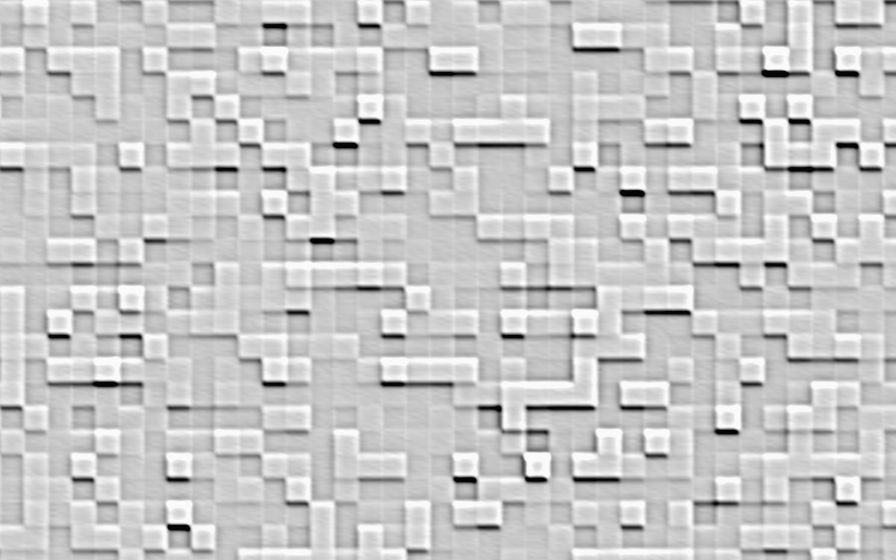
Reproduce this texture map procedurally as a WebGL 2 fragment shader.

```glsl
#version 300 es
precision highp float;
// Grey relief of square blocks pressed to uneven heights and lit from above.
// A height field with steep cell borders gives the shading by its slope;
// its difference from a softer copy gives the pale rims and recessed cells.

uniform vec2 u_resolution;
out vec4 fragColor;

const float ROWS = 23.45;
const float STEEP = 0.15;
const float SOFT = 0.50;
const float BASE_GREY = 0.79;

float hash(vec2 p) {
    return fract(sin(dot(p, vec2(127.1, 311.7))) * 43758.5453);
}

float valueNoise(vec2 p) {
    vec2 i = floor(p);
    vec2 f = fract(p);
    f = f * f * (3.0 - 2.0 * f);
    float low = mix(hash(i), hash(i + vec2(1.0, 0.0)), f.x);
    float high = mix(hash(i + vec2(0.0, 1.0)), hash(i + vec2(1.0, 1.0)), f.x);
    return mix(low, high, f.y);
}

// Height of one cell: mostly low, some shared by a horizontal run,
// with a few tall blocks and a few pits.
float cellHeight(vec2 cell) {
    float shift = floor(5.0 * hash(vec2(cell.y, 3.7)));
    vec2 run = vec2(floor((cell.x + shift) / 5.0) + 61.3, cell.y);
    bool joined = hash(cell + 17.3) < 0.42;
    float level = hash(joined ? run : cell);
    float pick = hash(cell + 41.9);
    float tall = step(0.955, pick);
    float pit = step(pick, 0.045);
    return 0.58 * level * level + 0.32 * tall - 0.26 * pit;
}

// Cell heights blended across borders of the given half width.
float relief(vec2 p, float halfWidth) {
    vec2 q = p - 0.5;
    vec2 i = floor(q);
    vec2 f = smoothstep(0.5 - halfWidth, 0.5 + halfWidth, fract(q));
    float low = mix(cellHeight(i), cellHeight(i + vec2(1.0, 0.0)), f.x);
    float high = mix(cellHeight(i + vec2(0.0, 1.0)), cellHeight(i + vec2(1.0, 1.0)), f.x);
    return mix(low, high, f.y);
}

// Rise of the surface along a short span centred on p.
float rise(vec2 p, vec2 span) {
    return relief(p + span, STEEP) - relief(p - span, STEEP);
}

// Slopes facing the light brighten gently; those facing away fall to black.
float slopeShade(float slope) {
    float lit = max(-slope, 0.0);
    float shaded = max(slope, 0.0);
    return 0.30 * lit - 0.36 * shaded - 1.45 * shaded * shaded;
}

// Fine embossed grain, stretched sideways.
float grain(vec2 p) {
    vec2 q = p * vec2(3.5, 8.0);
    return valueNoise(q) - valueNoise(q + vec2(0.3, 0.6));
}

// Thin pale seams along the cell borders, fading in and out.
float seams(vec2 p) {
    vec2 border = abs(fract(p - 0.5) - 0.5);
    vec2 line = 1.0 - smoothstep(0.0, 0.15, border);
    return max(line.x, 0.7 * line.y) * valueNoise(p * 0.8 + 9.0);
}

void main() {
    vec2 uv = gl_FragCoord.xy / u_resolution;
    vec2 p = (gl_FragCoord.xy - vec2(0.0, u_resolution.y)) / u_resolution.y * ROWS;

    // The relief is calmer on the left and varies in broad patches.
    float strength = 0.62 + 0.42 * smoothstep(0.05, 0.65, uv.x)
                   + 0.45 * valueNoise(p * 0.22 + 5.0);

    // Shadows lie just below and left of the raised blocks.
    vec2 lightPoint = p + vec2(0.03, 0.08);
    float slope = rise(lightPoint, vec2(0.0, 0.13))
                + 0.38 * rise(lightPoint, vec2(0.11, 0.0));
    float rim = relief(p, STEEP) - relief(p, SOFT);
    float level = relief(p, STEEP) - 0.20;

    float grey = BASE_GREY + slopeShade(slope * strength);
    grey += strength * (0.80 * rim + 0.06 * level);
    grey += 0.06 * seams(p) + 0.04 * grain(p);
    fragColor = vec4(vec3(clamp(grey, 0.02, 0.98)), 1.0);
}
```
